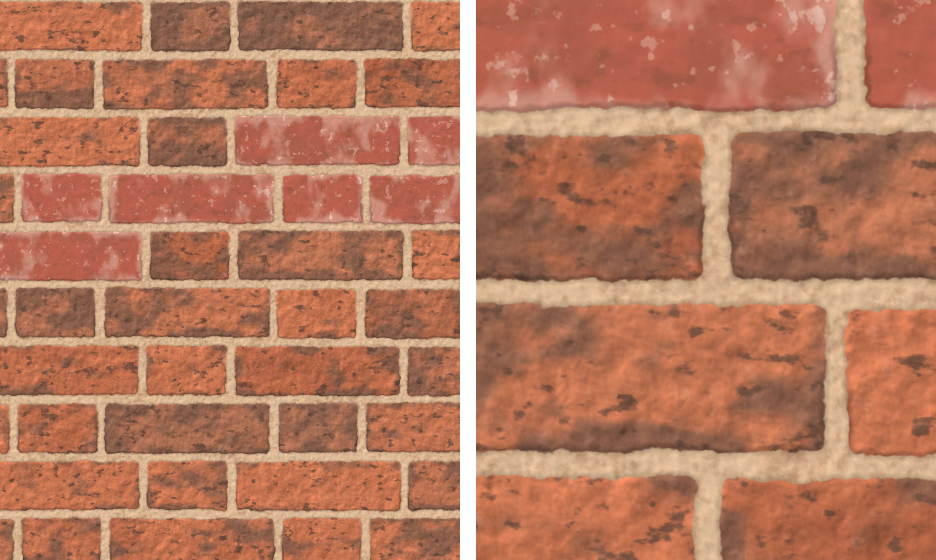
Left: the whole. Right: its middle third, enlarged.
Write a WebGL 1 fragment shader that draws this texture.

```glsl
precision highp float;
// Weathered brick wall in Flemish bond: each course alternates long stretchers
// and short headers. Bricks are noisy rounded boxes; layered noise adds soot,
// pits, chalky salt and a sandy mortar bed. Lengths are in canvas heights.
uniform vec2 u_resolution;

const float COURSE = 0.1025;
const float FIRST_JOINT = 0.082;
const float PERIOD = 0.466;
const float HEADER = 0.157;
const float JOINT = 0.0155;

const vec3 ORANGE = vec3(0.79, 0.46, 0.32);
const vec3 RUST = vec3(0.65, 0.36, 0.25);
const vec3 BROWN = vec3(0.64, 0.43, 0.33);
const vec3 SOOT = vec3(0.47, 0.34, 0.28);
const vec3 RED = vec3(0.74, 0.38, 0.31);
const vec3 CHALK = vec3(0.87, 0.68, 0.61);
const vec3 SAND = vec3(0.87, 0.73, 0.59);
const vec3 DAMP_SAND = vec3(0.77, 0.61, 0.47);

float hash(vec2 p) {
  vec3 q = fract(p.xyx * 0.1031);
  q += dot(q, q.yzx + 33.33);
  return fract((q.x + q.y) * q.z);
}

float noise(vec2 p) {
  vec2 i = floor(p), f = fract(p);
  f = f * f * (3.0 - 2.0 * f);
  float low = mix(hash(i), hash(i + vec2(1.0, 0.0)), f.x);
  float high = mix(hash(i + vec2(0.0, 1.0)), hash(i + 1.0), f.x);
  return mix(low, high, f.y);
}

float fbm(vec2 p) {
  float sum = 0.0, gain = 0.533;
  for (int i = 0; i < 4; i++) {
    sum += gain * noise(p);
    p = mat2(1.6, 1.2, -1.2, 1.6) * p + 7.3;
    gain *= 0.5;
  }
  return sum;
}

// Shading of a rough surface lit from the upper left.
float relief(vec2 p) {
  return fbm(p) - fbm(p + vec2(-0.35, 0.45));
}

// Centre (xy) and half size (zw) of the brick under a point.
vec4 brickCell(vec2 p) {
  float row = floor((p.y - FIRST_JOINT) / COURSE);
  float start = mix(0.255, 0.026, mod(row, 2.0));
  start += 0.012 * (hash(vec2(row + 40.0, 3.0)) - 0.5);
  float repeat = floor((p.x - start) / PERIOD);
  float along = p.x - start - repeat * PERIOD;
  float stretcher = step(HEADER, along);
  float width = mix(HEADER, PERIOD - HEADER, stretcher);
  float left = start + repeat * PERIOD + stretcher * HEADER;
  vec2 centre = vec2(left + 0.5 * width, FIRST_JOINT + (row + 0.5) * COURSE);
  return vec4(centre, 0.5 * (vec2(width, COURSE) - JOINT));
}

float roundedBox(vec2 p, vec2 halfSize, float radius) {
  vec2 d = abs(p) - halfSize + radius;
  return length(max(d, 0.0)) + min(max(d.x, d.y), 0.0) - radius;
}

// Smooth red bricks gather in a band rising to the right.
float redBand(vec2 centre) {
  return 1.0 - step(0.0794, abs(centre.y - 0.561 - 0.2 * centre.x));
}

vec3 mortarColor(vec2 p, float edge) {
  float grain = fbm(p * 190.0);
  vec3 color = mix(DAMP_SAND, SAND, smoothstep(0.2, 0.55, 0.6 * grain + 0.4 * fbm(p * 28.0)));
  color *= 1.0 + 0.22 * relief(p * 150.0);
  return color * mix(0.86, 1.0, smoothstep(0.0, 0.004, edge));
}

vec3 brickColor(vec2 p, vec2 id, float edge, float red) {
  vec2 q = p + 19.0 * vec2(hash(id), hash(id + 5.0));
  float tone = hash(id + 11.0), age = hash(id + 23.0);
  float cloud = fbm(q * vec2(18.0, 28.0));

  // Fired clay, varied between and within bricks.
  vec3 clay = mix(RUST, ORANGE, smoothstep(0.1, 0.75, 0.55 * tone + 0.6 * cloud));
  clay = mix(clay, BROWN, 0.75 * smoothstep(0.5, 1.0, age));
  clay = mix(clay, mix(RED, RUST, 0.35 * cloud), red);

  // Soot clings to rims and to the older bricks.
  float rim = smoothstep(-0.018, 0.0, edge);
  float stain = fbm(q * vec2(22.0, 36.0) + 4.0) + 0.25 * age + 0.12 * rim;
  float rough = 1.0 - 0.75 * red;
  clay = mix(clay, SOOT, 0.75 * rough * smoothstep(0.58, 0.88, stain));

  // Pits and chalky salt.
  float pits = smoothstep(0.62, 0.8, fbm(q * vec2(75.0, 115.0)));
  clay = mix(clay, SOOT * 0.8, 0.75 * pits * rough);
  float salt = smoothstep(0.5, 0.78, fbm(q * vec2(34.0, 24.0) + 9.0) + 0.16 * rim);
  float specks = smoothstep(0.66, 0.8, fbm(q * 120.0 + 2.0));
  clay = mix(clay, CHALK, red * (0.6 * salt + 0.4 * specks) + 0.12 * specks);
  return clay * (1.0 + rough * (0.4 * relief(q * 80.0) + 0.2 * relief(q * 220.0)));
}

void main() {
  vec2 p = gl_FragCoord.xy / u_resolution.y;
  vec2 bent = p + vec2(0.0, 0.003 * (noise(p * vec2(4.0, 9.0)) - 0.5));
  vec4 cell = brickCell(bent);
  vec2 id = floor(cell.xy * 100.0) + 60.0;

  // Ragged outline with slight size and position changes.
  vec2 shift = 0.003 * (vec2(hash(id + 31.0), hash(id + 37.0)) - 0.5);
  float edge = roundedBox(bent - cell.xy - shift, cell.zw, 0.007);
  edge += 0.006 * (fbm(p * 45.0) - 0.5) + 0.004 * (fbm(p * 160.0) - 0.5);

  vec3 brick = brickColor(p, id, edge, redBand(cell.xy));
  float lip = smoothstep(-0.0045, -0.001, edge);
  float upper = smoothstep(-0.02, 0.02, bent.y - cell.y);
  brick *= 1.0 + lip * mix(-0.2, 0.08, upper);

  float blur = max(0.0009, 0.75 / u_resolution.y);
  float mortar = smoothstep(-blur, blur, edge);
  gl_FragColor = vec4(mix(brick, mortarColor(p, edge), mortar), 1.0);
}
```
